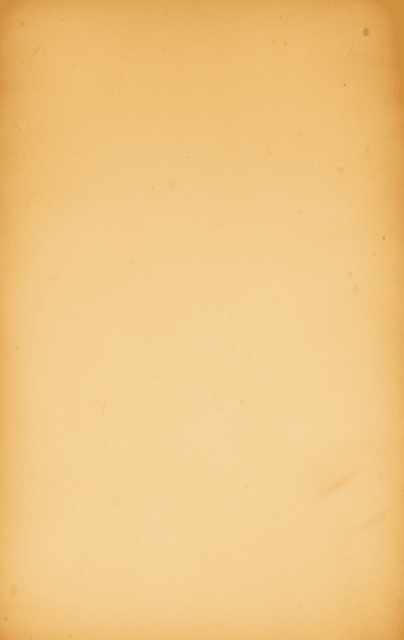
Reproduce this texture procedurally as a WebGL 2 fragment shader.

```glsl
#version 300 es
precision highp float;
// Aged paper: a pale centre that darkens toward the borders and the top.
// One "age" value sums edge toning, sine clouds, cellular pulp, foxing spots,
// stains and fibres, and is then mapped through a colour ramp.

uniform vec2 u_resolution;
out vec4 fragColor;

const vec3 RAMP[6] = vec3[6](
  vec3(0.96, 0.83, 0.61), vec3(0.95, 0.79, 0.54), vec3(0.93, 0.75, 0.46),
  vec3(0.90, 0.70, 0.39), vec3(0.87, 0.64, 0.32), vec3(0.82, 0.56, 0.25));
const float BASE_AGE = 0.14;
const float TOP_AGE = 1.8;        // broad toning of the upper half
const float SIDE_AGE = 2.8;
const float TOP_EDGE_AGE = 1.8;
const float BOTTOM_EDGE_AGE = 1.9;
const float EDGE_WIDTH = 0.05;    // lengths are fractions of canvas height
const float CLOUD_AGE = 0.17;
const float PULP_CELL = 0.0065;
const float PULP_AGE = 0.32;
const float GRAIN_CELL = 0.0025;
const float GRAIN_AGE = 0.22;
const float SPOT_CELL = 0.055;
const float SPECK_CELL = 0.024;
const float FIBRE_CELL = 0.21;

vec3 hash3(vec2 p) {
  vec3 q = fract(p.xyx * vec3(0.1031, 0.1030, 0.0973));
  q += dot(q, q.yxz + 33.33);
  return fract((q.xxy + q.yzz) * q.zyx);
}

// Layered, warped sines, roughly -1 to 1.
float clouds(vec2 p) {
  float sum = 0.0, gain = 0.5;
  for (int i = 0; i < 5; i++) {
    p = mat2(0.8, 0.6, -0.6, 0.8) * p + 1.7;
    p += 0.6 * sin(p.yx * 1.3);
    sum += gain * sin(p.x) * cos(p.y);
    p *= 1.8;
    gain *= 0.6;
  }
  return sum;
}

// Distance to the nearest scattered point.
float cellular(vec2 p) {
  vec2 cell = floor(p);
  float nearest = 2.0;
  for (int k = 0; k < 9; k++) {
    vec2 c = cell + vec2(k % 3 - 1, k / 3 - 1);
    nearest = min(nearest, length(c + hash3(c).xy - p));
  }
  return nearest;
}

float grain(vec2 p) {
  vec2 i = floor(p), f = smoothstep(0.0, 1.0, fract(p));
  vec2 e = vec2(0.0, 1.0);
  return mix(mix(hash3(i).x, hash3(i + e.yx).x, f.x),
             mix(hash3(i + e.xy).x, hash3(i + e.yy).x, f.x), f.y) - 0.5;
}

// Soft irregular dots; only a fraction of the cells holds one.
float spots(vec2 p, float size, float radius, float share) {
  vec2 cell = floor(p / size);
  float sum = 0.0;
  for (int k = 0; k < 9; k++) {
    vec2 c = cell + vec2(k % 3 - 1, k / 3 - 1);
    vec3 h = hash3(c + 41.0), g = hash3(c + 97.0);
    float r = radius * mix(0.4, 1.0, g.x);
    float d = length((p - (c + h.xy) * size) * vec2(1.0, 0.7 + 0.6 * g.z));
    d += 0.25 * r * clouds(p * 350.0);
    sum += step(h.z, share) * g.y * (1.0 - smoothstep(0.3 * r, 1.3 * r, d));
  }
  return sum;
}

// Gaussian smear stretched along a direction.
float smear(vec2 p, vec2 centre, float angle, vec2 size) {
  vec2 d = p - centre, a = vec2(cos(angle), sin(angle));
  d = vec2(dot(d, a), dot(d, vec2(-a.y, a.x))) / size;
  return exp(-dot(d, d));
}

void main() {
  vec2 p = gl_FragCoord.xy / u_resolution.y;
  float width = u_resolution.x / u_resolution.y;
  float cloud = clouds(p * 9.0);

  // Toning of the borders, uneven along their length
  float reach = EDGE_WIDTH * (1.0 + 0.35 * clouds(p * 7.0 + 4.0));
  float side = exp(-p.x / reach) + exp(-(width - p.x) / reach);
  float age = BASE_AGE + TOP_AGE * smoothstep(0.42, 0.95, p.y);
  age += SIDE_AGE * side * (1.0 + 0.3 * cloud);
  age += TOP_EDGE_AGE * exp(-(1.0 - p.y) / reach);
  age += BOTTOM_EDGE_AGE * exp(-p.y / reach);

  // Mottling and paper tooth
  age += CLOUD_AGE * (cloud + 0.5 * clouds(p * 38.0));
  age += PULP_AGE * (cellular(p / PULP_CELL) - 0.5);
  age += GRAIN_AGE * grain(p / GRAIN_CELL);

  // Foxing, denser toward the upper right and the borders
  float upperRight = smoothstep(0.65, 0.95, p.y) * smoothstep(0.3, 0.9, p.x / width);
  float density = 0.35 + 0.9 * upperRight + 0.5 * min(side, 1.0);
  age += 2.0 * density * spots(p, SPOT_CELL, 0.007, 0.22);
  age += 2.3 * density * spots(p, SPECK_CELL, 0.003, 0.13);

  // Stains rising to the right, low on the right side
  float wisps = 0.7 + 0.6 * clouds(p * vec2(30.0, 45.0));
  age += 0.8 * smear(p, vec2(0.84 * width, 0.27), 0.7, vec2(0.055, 0.03)) * wisps;
  age += 0.9 * smear(p, vec2(0.83 * width, 0.24), 0.55, vec2(0.032, 0.007));
  age += 0.6 * smear(p, vec2(0.91 * width, 0.18), 0.6, vec2(0.035, 0.007));

  // Sparse thin fibres
  vec2 cell = floor(p / FIBRE_CELL);
  vec3 h = hash3(cell + 7.0);
  vec2 middle = (cell + 0.2 + 0.6 * h.xy) * FIBRE_CELL;
  age += 0.9 * step(h.z, 0.3) * smear(p, middle, 0.8 + 0.6 * h.x, vec2(0.012, 0.0014));

  // Colour ramp, continued slightly below its pale end
  vec3 colour = mix(RAMP[0], RAMP[1], clamp(age, -0.5, 1.0));
  for (int i = 2; i < 6; i++)
    colour = mix(colour, RAMP[i], clamp(age - float(i - 1), 0.0, 1.0));
  fragColor = vec4(colour, 1.0);
}
```
